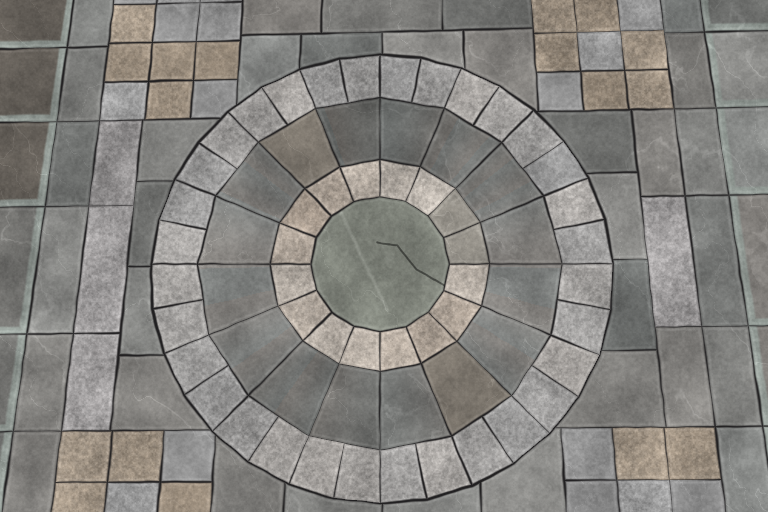
Write a Shadertoy shader that draws this texture.

```glsl
// Slate paving: a round medallion of wedge rings set into mirrored columns, square
// blocks and bevelled slabs. Polar and box distances give joints, noise the stone.
const float TAU = 6.28319;

float hash(vec2 p) {
    vec3 h = fract(p.xyx * 0.1031);
    h += dot(h, h.yzx + 33.33);
    return fract((h.x + h.y) * h.z);
}
float noise(vec2 p) {
    vec2 i = floor(p), f = fract(p);
    f = f * f * (3.0 - 2.0 * f);
    return mix(mix(hash(i), hash(i + vec2(1, 0)), f.x),
               mix(hash(i + vec2(0, 1)), hash(i + vec2(1, 1)), f.x), f.y);
}
float fbm(vec2 p) {
    float sum = 0.0, amp = 0.5;
    for (int i = 0; i < 5; i++, amp *= 0.5) {
        sum += amp * noise(p);
        p = mat2(1.6, 1.2, -1.2, 1.6) * p + 7.3;
    }
    return sum;
}
float segment(vec2 p, vec2 a, vec2 b) {
    return length(p - mix(a, b, clamp(dot(p - a, b - a) / dot(b - a, b - a), 0.0, 1.0)));
}
// Narrows an interval to the side of a joint that holds v.
void cut(float v, float joint, inout vec2 span) {
    if (v < joint) span.y = min(span.y, joint);
    else span.x = max(span.x, joint);
}
// Signed distance to an ellipse whose rim is made of straight chords.
float chordRim(vec2 p, vec2 radius, float turn, float count) {
    float bend = cos((fract(turn * count) - 0.5) * TAU / count) / cos(0.5 * TAU / count);
    return (length(p / radius) * bend - 1.0) * radius.y;
}
// Distance to the nearest spoke joint.
float spoke(float turn, float count, float r) {
    return (0.5 - abs(fract(turn * count) - 0.5)) * TAU / count * r;
}
vec3 slate(float h) {
    return mix(0.41, 0.54, h) + mix(vec3(-0.005, 0.006, 0), vec3(0.012, 0, -0.015), fract(h * 7.0));
}
// Rectangular stones: rgb is colour, a is distance to the joint.
vec4 paving(vec2 p) {
    vec2 q = p + vec2(0, (0.026 - 0.0045 * p.y) * (p.x - 3.8));
    q.x = (p.x - 3.8) / (1.0 + 0.046 * p.y) - 0.07;
    float a = abs(q.x), side = sign(q.x);
    vec2 sx = vec2(-0.5, 4.8), sy = vec2(-0.5, 6.0), cell = vec2(0);
    bool top = q.y < 1.15, ends = top || q.y > 4.29, block = ends && a > 1.44 && a < 2.73;
    bool column = !block && a > (ends ? 2.73 : 2.32);
    if (block) {
        vec2 size = vec2(0.43, top ? 0.39 : 0.52), start = vec2(1.44, top ? 1.15 : 4.29);
        cell = floor((vec2(a, q.y) - start) / size);
        sx = start.x + size.x * (cell.x + vec2(0, 1));
        sy = start.y + size.y * (cell.y + vec2(0, 1));
    } else if (column) {
        cut(a, 2.32, sx); cut(a, 2.73, sx); cut(a, 3.13, sx);
        cut(q.y, 0.40, sy); cut(q.y, 1.15, sy); cut(q.y, 2.01, sy);
        cut(q.y, 3.30, sy); cut(q.y, 4.29, sy);
    } else if (ends) {
        float joint = q.y < 0.32 ? 0.60 : 0.80;
        a = q.x + 0.05; side = 1.0; sx = vec2(-1.39, 1.49);
        cut(q.y, 0.32, sy); cut(q.y, 1.15, sy); cut(q.y, 4.29, sy);
        cut(a, -joint, sx); cut(a, joint, sx);
        if (q.y > 0.32) cut(a, 0.0, sx);
    } else {
        sx = vec2(0, 2.32); sy = vec2(1.15, 4.29);
        cut(q.y, 1.77, sy); cut(q.y, 2.63, sy); cut(q.y, 3.53, sy);
    }
    float edge = min(min(a - sx.x, sx.y - a), min(q.y - sy.x, sy.y - q.y));
    float h = hash(floor(vec2(sx.x * side, sy.x) * 31.0 + 0.5) + 80.0 * side);
    vec3 col = slate(h);
    if (block) {  // one bit per block: sandstone or grey
        int mask = top ? (side < 0.0 ? 188 : 427) : (side < 0.0 ? 46 : 6);
        int bit = int(cell.x) + 3 * int(cell.y + (top ? 3.0 : 0.0));
        col = (mask >> bit & 1) == 1 ? vec3(0.57, 0.52, 0.46) + 0.07 * h : vec3(0.55) + 0.06 * h;
    } else if (column && a < 2.73 && (side < 0.0 || (q.y > 2.01 && q.y < 3.3)))
        col = vec3(0.61, 0.60, 0.60) + 0.05 * (h - 0.5);
    else if (a > 3.13) {
        if (side < 0.0 && q.y < 2.01) col = vec3(0.39, 0.37, 0.345);
        col = mix(vec3(0.55, 0.58, 0.56), col, smoothstep(0.06, 0.09, min(a - sx.x, sy.y - q.y)));
    }
    return vec4(col, edge);
}
void mainImage(out vec4 fragColor, in vec2 fragCoord) {
    vec2 p = fragCoord / iResolution.xy * vec2(7.68, -5.12) + vec2(0, 5.12);
    vec2 hub = p + 0.01 * vec2(noise(p * 8.0), noise(p * 8.0 + 40.0)) - vec2(3.805, 2.645);
    // Medallion rims, from the disc outward
    float turn = fract(atan(hub.y, hub.x) / TAU), r = length(hub), wedge = floor(turn * 16.0);
    float disc = chordRim(hub, vec2(0.69, 0.675), turn, 16.0), spokes = spoke(turn, 16.0, r);
    float inner = chordRim(hub - vec2(0, 0.015), vec2(1.10, 1.06), turn, 16.0);
    float middle = chordRim(hub - vec2(0, 0.095), vec2(1.825, 1.765), turn, 16.0);
    float outer = chordRim(hub - vec2(0.02, 0.15), vec2(2.31, 2.24), turn, 32.0);
    vec4 stone = paving(hub + vec2(3.8, 2.64));
    if (disc < 0.0) stone = vec4(0.50, 0.515, 0.48, -disc);
    else if (inner < 0.0) {
        vec3 sand = mix(vec3(0.64, 0.59, 0.54), vec3(0.71, 0.685, 0.655), hash(vec2(wedge, 3)));
        stone = vec4(wedge > 13.0 ? vec3(0.56, 0.545, 0.515) : sand, min(min(disc, -inner), spokes));
    } else if (middle < 0.0) {
        float tone = 0.36 + 0.35 * cos(2.0 * TAU * turn) + 0.3 * hub.y / r * hash(vec2(wedge, 9));
        bool rust = wedge == 2.0 || wedge == 10.0;
        stone = vec4(rust ? vec3(0.49, 0.465, 0.43) : slate(tone), min(min(inner, -middle), spokes));
    } else if (outer < 0.0) {
        stone.rgb = mix(vec3(0.58), vec3(0.66, 0.645, 0.63), hash(vec2(floor(turn * 32.0), 17)));
        stone.a = min(min(middle, -outer), spoke(turn, 32.0, r));
    } else stone.a = min(stone.a, outer - 0.008);
    // Surface: mottling, grain and pale veins
    vec3 col = stone.rgb;
    float rough = smoothstep(0.55, 0.60, col.r), cloud = fbm(p * 3.0 + 5.0);
    col *= 1.0 + 0.45 * (cloud - 0.48) + mix(0.2, 0.4, rough) * (fbm(p * 30.0) - 0.48);
    col += (noise(p * 65.0) - 0.5) * mix(0.03, 0.08, rough);
    float vein = abs(noise(vec2(p.x * 3.0 - p.y * 1.6, p.y + p.x) + cloud * 1.5) - 0.5);
    col += 0.1 * (1.0 - rough) * smoothstep(0.02, 0.0, vein) * cloud;
    if (disc < 0.0) {  // pale streak and a dark crack
        vec2 c = p + 0.06 * fbm(p * 7.0) - 0.03, a = vec2(3.97, 2.45), b = vec2(4.16, 2.69);
        float crack = min(segment(c, a, b), min(segment(c, a - vec2(0.19, 0.02), a), segment(c, b, b + vec2(0.27, 0.15))));
        col += 0.07 * smoothstep(0.03, 0.0, segment(c, vec2(3.38, 2.07), vec2(3.87, 3.1)));
        col *= 1.0 - 0.45 * smoothstep(0.016, 0.003, crack);
    }
    // Worn rims and dark joints
    col += 0.05 * smoothstep(0.012, 0.025, stone.a) * smoothstep(0.05, 0.025, stone.a);
    float gap = 0.012 * noise(p * 2.5);
    col = mix(vec3(0.13, 0.125, 0.13), col, smoothstep(gap - 0.01, gap + 0.01, stone.a));
    fragColor = vec4(clamp(col, 0.0, 1.0), 1.0);
}
```
